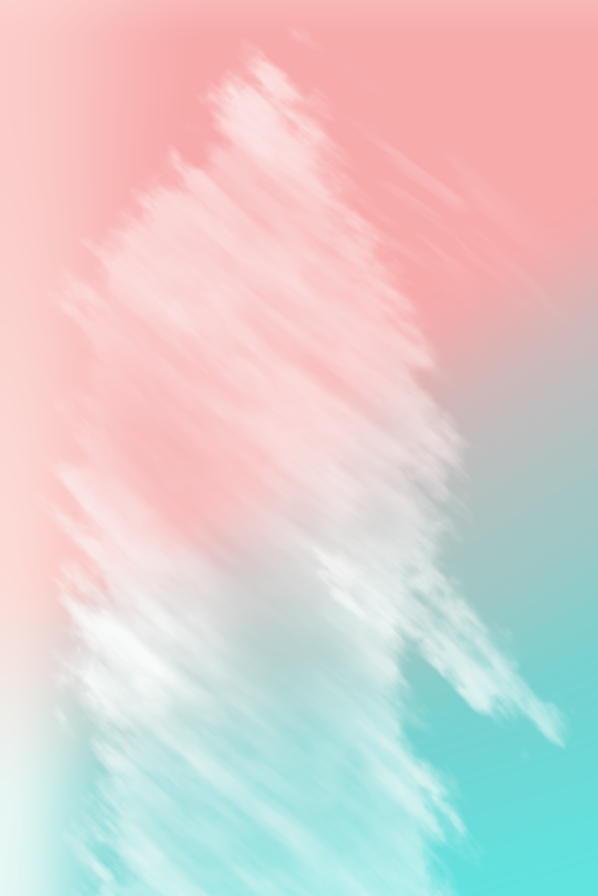
Write a Shadertoy shader that draws this background.

```glsl
// Streaked white cloud drifting across a sky that fades from coral pink to aqua.

// Sky colours, from top to bottom
const vec3 CORAL = vec3(0.97, 0.67, 0.67);
const vec3 ROSE_GREY = vec3(0.77, 0.74, 0.74);
const vec3 SAGE = vec3(0.64, 0.78, 0.77);
const vec3 TEAL = vec3(0.46, 0.83, 0.82);
const vec3 AQUA = vec3(0.38, 0.89, 0.88);
// Haze and cloud colours
const vec3 HAZE_PINK = vec3(0.99, 0.88, 0.86);
const vec3 HAZE_WHITE = vec3(0.94, 0.98, 0.97);
const vec3 CLOUD_PINK = vec3(0.99, 0.91, 0.91);
const vec3 CLOUD_WHITE = vec3(0.97, 0.98, 0.975);
// Cloud shape
const vec2 WIND = vec2(0.74, -0.67);
const vec2 STREAK_SCALE = vec2(3.0, 21.0);
const vec2 PUFF_SCALE = vec2(13.0, 24.0);
const float RAGGED = 0.10;
const float THICKNESS = 0.66;

vec3 hash3(vec2 cell) {
    vec3 h = fract(cell.xyx * vec3(0.1031, 0.1030, 0.0973));
    h += dot(h, h.yzx + 33.33);
    return fract((h.xxy + h.yzz) * h.zyx);
}

// Smooth cellular noise: random cell values blended by distance
float cellNoise(vec2 p) {
    vec2 cell = floor(p), f = fract(p);
    float sum = 0.0, weight = 0.0;
    for (int j = -1; j <= 1; j++)
    for (int i = -1; i <= 1; i++) {
        vec2 g = vec2(i, j);
        vec3 h = hash3(cell + g + 50.0);
        vec2 r = g + 0.2 + 0.6 * h.xy - f;
        float w = exp(-7.0 * dot(r, r));
        sum += w * h.z;
        weight += w;
    }
    return sum / weight;
}

float layeredNoise(vec2 p) {
    float sum = 0.0, amp = 0.54;
    for (int i = 0; i < 4; i++) {
        sum += amp * cellNoise(p);
        p = p * 2.03 + 7.3;
        amp *= 0.5;
    }
    return sum;
}

// Coordinates along and across the wind
vec2 windFrame(vec2 q) {
    return vec2(dot(q, WIND), dot(q, vec2(-WIND.y, WIND.x)));
}

// Soft ellipse lying along the wind
float blob(vec2 q, vec2 center, vec2 radius) {
    vec2 r = windFrame(q - center) / radius;
    return exp(-dot(r, r));
}

vec3 skyColor(vec2 uv) {
    float tilt = mix(0.2, 0.4, smoothstep(0.1, 0.35, uv.y));
    float s = uv.y + tilt * (1.0 - uv.x);
    s += 0.35 * max(0.0, 0.65 - uv.x) * smoothstep(0.28, 0.5, uv.y);
    vec3 col = mix(AQUA, TEAL, smoothstep(0.0, 0.27, s));
    col = mix(col, SAGE, smoothstep(0.22, 0.46, s));
    col = mix(col, ROSE_GREY, smoothstep(0.42, 0.63, s));
    col = mix(col, CORAL, smoothstep(0.57, 0.80, s));
    // Pale haze on the left and along the top rim
    vec3 haze = mix(HAZE_WHITE, HAZE_PINK, smoothstep(0.08, 0.38, uv.y));
    float left = 1.0 - smoothstep(0.0, mix(0.24, 0.36, uv.y), uv.x);
    col = mix(col, haze, left * mix(0.92, 0.62, smoothstep(0.3, 0.9, uv.y)));
    return mix(col, HAZE_PINK, 0.3 * smoothstep(0.95, 1.02, uv.y));
}

float cloudDensity(vec2 uv, vec2 q) {
    // Wind-drawn fibres and finer puffs
    vec2 w = windFrame(q);
    w.y += 0.012 * sin(7.0 * w.x + 4.0 * w.y) + 0.05 * w.x * w.x;
    float streak = layeredNoise(w * STREAK_SCALE);
    float puff = layeredNoise(w * PUFF_SCALE + 19.0);
    float rough = RAGGED * (streak + puff - 1.0);

    // Left and right outlines as functions of depth from the top
    float d = 1.0 - uv.y;
    float leftEdge = mix(0.42, 0.11, clamp((d - 0.06) / 0.27, 0.0, 1.0))
                   + 0.04 * smoothstep(0.6, 1.0, d);
    float rightEdge = mix(0.48, 0.76, clamp((d - 0.06) / 0.36, 0.0, 1.0))
                    - 0.06 * smoothstep(0.58, 0.74, d) + 0.06 * smoothstep(0.78, 0.9, d);
    float body = smoothstep(-0.02, 0.06, uv.x - leftEdge + rough)
               * smoothstep(-0.02, 0.07, rightEdge - uv.x + rough)
               * smoothstep(0.04, 0.11, d + rough);

    // Tapering tail on the right
    vec2 tailStart = vec2(0.60, 0.56), tailAxis = vec2(0.31, -0.27);
    float t = clamp(dot(q - tailStart, tailAxis) / dot(tailAxis, tailAxis), 0.0, 1.0);
    float reach = length(q - tailStart - t * tailAxis);
    float tail = smoothstep(-0.03, 0.05, mix(0.09, 0.015, t) - reach + rough);
    tail *= mix(1.0, 0.6, t);

    // Thin and thick parts
    float thick = THICKNESS
        - 0.38 * blob(q, vec2(0.27, 0.73), vec2(0.28, 0.10))
        - 0.42 * blob(q, vec2(0.46, 0.42), vec2(0.16, 0.08))
        - 0.15 * blob(q, vec2(0.45, 0.20), vec2(0.25, 0.10))
        + 0.30 * blob(q, vec2(0.66, 0.50), vec2(0.18, 0.07))
        + 0.32 * blob(q, vec2(0.20, 0.36), vec2(0.18, 0.16))
        + 0.22 * blob(q, vec2(0.41, 1.30), vec2(0.12, 0.10));
    float grain = 0.45 + 0.85 * streak + 0.35 * (puff - 0.5);
    float wisp = 0.5 * blob(q, vec2(0.70, 1.17), vec2(0.20, 0.07)) * smoothstep(0.4, 0.8, streak);
    return clamp(max(body * thick, tail * 0.88) * grain + wisp * (1.0 - body), 0.0, 1.0);
}

void mainImage(out vec4 fragColor, in vec2 fragCoord) {
    vec2 uv = fragCoord / iResolution.xy;
    vec2 q = uv * vec2(1.0, 1.5);
    vec3 cloud = mix(CLOUD_WHITE, CLOUD_PINK, smoothstep(0.3, 0.6, uv.y));
    fragColor = vec4(mix(skyColor(uv), cloud, cloudDensity(uv, q)), 1.0);
}
```
